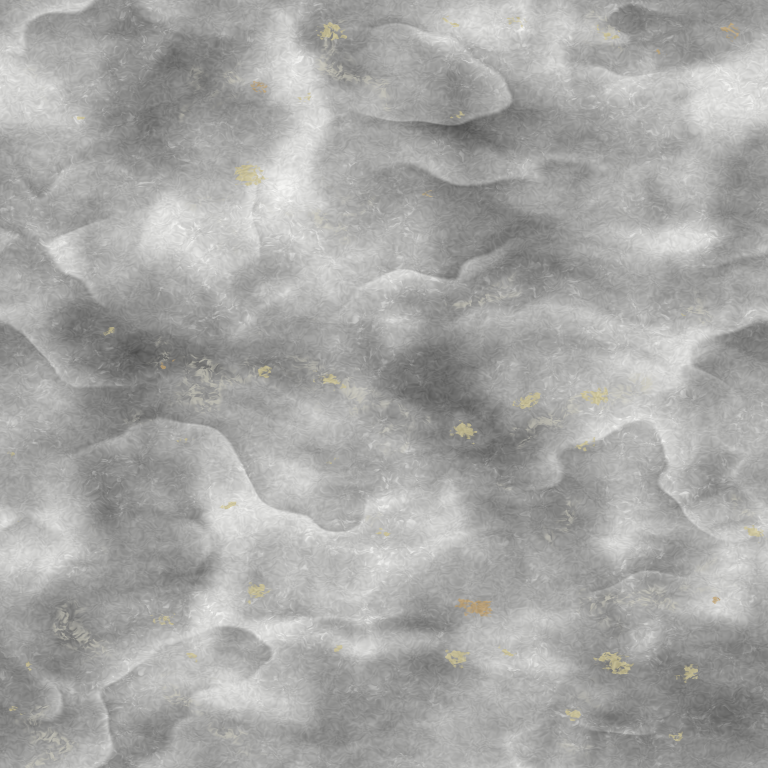
Reproduce this texture procedurally as a WebGL 2 fragment shader.

```glsl
#version 300 es
precision highp float;

uniform vec2 u_resolution;
out vec4 fragColor;

const vec3 STONE_TINT = vec3(1.0, 1.0, 0.992);
const vec3 CREAM = vec3(0.80, 0.79, 0.73);
const vec3 OCHRE = vec3(0.80, 0.76, 0.57);
const vec3 RUST = vec3(0.74, 0.60, 0.40);

// Integer hash of a lattice cell, three values in 0..1
vec3 hash3(vec2 cell, float seed) {
    uvec3 v = uvec3(ivec3(vec3(cell, seed)));
    v = v * 1664525u + 1013904223u;
    v.x += v.y * v.z; v.y += v.z * v.x; v.z += v.x * v.y;
    v ^= v >> 16u;
    v.x += v.y * v.z; v.y += v.z * v.x; v.z += v.x * v.y;
    return vec3(v >> 8u) * exp2(-24.0);
}

float cornerSlope(vec2 cell, vec2 offset, vec2 period, float seed) {
    float angle = 6.28319 * hash3(mod(cell, period), seed).x;
    return dot(vec2(cos(angle), sin(angle)), offset);
}

// Gradient noise that wraps after one unit of uv
float gradientNoise(vec2 uv, vec2 period, float seed) {
    vec2 p = uv * period;
    vec2 cell = floor(p);
    vec2 f = p - cell;
    vec2 s = f * f * f * (f * (f * 6.0 - 15.0) + 10.0);
    vec2 e = vec2(1.0, 0.0);
    float low = mix(cornerSlope(cell, f, period, seed),
                    cornerSlope(cell + e.xy, f - e.xy, period, seed), s.x);
    float high = mix(cornerSlope(cell + e.yx, f - e.yx, period, seed),
                     cornerSlope(cell + e.xx, f - e.xx, period, seed), s.x);
    return mix(low, high, s.y);
}

float fbm(vec2 uv, vec2 period, int octaves, float gain, float seed) {
    float sum = 0.0, amplitude = 1.0;
    for (int i = 0; i < octaves; i++) {
        sum += amplitude * gradientNoise(uv, period, seed + float(i));
        period *= 2.0;
        amplitude *= gain;
    }
    return sum;
}

vec2 warp(vec2 uv, vec2 period, float amount, float seed) {
    return uv + amount * vec2(fbm(uv, period, 3, 0.5, seed),
                              fbm(uv, period, 3, 0.5, seed + 10.0));
}

// Veils with one crisp rim, bright on one side and shaded on the other
float foldedVeil(vec2 uv, vec2 period, float levels, float seed) {
    float height = levels * gradientNoise(uv, period, seed) + 0.3;
    float f = fract(height);
    float rim = smoothstep(0.0, max(0.08, 1.5 * fwidth(height)), f);
    return mix(-0.07, 0.18 * exp(-4.5 * f) - 0.07 * f * f * f, rim);
}

// Thin bright line along the zero level of the noise
float vein(vec2 uv, vec2 period, float width, float seed) {
    float d = abs(gradientNoise(uv, period, seed)) / width;
    return exp(-d) * smoothstep(0.0, 0.35, gradientNoise(uv, period + 1.0, seed + 1.0));
}

// Scattered ragged flecks: x is coverage, y is a random tone
vec2 flecks(vec2 uv, float count, float density, float seed) {
    float ragged = 0.014 * fbm(uv, vec2(48.0, 66.0), 3, 0.75, seed + 1.0);
    vec2 home = floor(uv * count);
    vec2 result = vec2(0.0);
    for (int y = -1; y <= 1; y++) {
        for (int x = -1; x <= 1; x++) {
            vec2 cell = home + vec2(x, y);
            vec2 id = mod(cell, count);
            vec3 place = hash3(id, seed);
            vec3 kind = hash3(id, seed + 2.0);
            vec2 d = uv - (cell + 0.15 + 0.7 * place.xy) / count;
            d.y += 0.8 * (kind.z - 0.5) * d.x;
            float radius = mix(0.002, 0.016, pow(kind.x, 4.0));
            float shape = length(d * vec2(0.8, 1.3)) - radius + ragged;
            float cover = (1.0 - smoothstep(-0.003, 0.002, shape)) * step(place.z, density);
            if (cover > result.x) result = vec2(cover, kind.y);
        }
    }
    return result;
}

void main() {
    vec2 uv = gl_FragCoord.xy / u_resolution;
    vec2 soft = warp(uv, vec2(5.0), 0.05, 1.0);
    vec2 bent = warp(uv, vec2(4.0, 6.0), 0.09, 31.0);
    vec2 rough = warp(uv, vec2(37.0, 41.0), 0.008, 41.0);

    // Cloudy body with level streaks and mottling
    float clouds = fbm(soft, vec2(4.0, 5.0), 5, 0.52, 51.0);
    float streaks = fbm(soft, vec2(6.0, 24.0), 3, 0.7, 61.0);
    float grey = 0.612 + 0.28 * clouds + 0.06 * streaks;

    // Folds, veins and glowing spots
    float foldMask = smoothstep(-0.15, 0.3, gradientNoise(uv, vec2(4.0), 71.0));
    grey += foldMask * foldedVeil(bent, vec2(4.0, 5.0), 2.2, 73.0);
    grey += 0.13 * vein(bent, vec2(3.0, 6.0), 0.06, 81.0);
    grey += 0.25 * smoothstep(0.14, 0.65, gradientNoise(soft, vec2(9.0, 5.0), 91.0));
    grey += 0.20 * smoothstep(0.16, 0.65, gradientNoise(bent, vec2(5.0, 9.0), 93.0));
    grey = mix(grey, 0.82 + 0.4 * (grey - 0.82), smoothstep(0.75, 0.95, grey));

    // Uneven fine grain and pale dust
    float grain = fbm(rough, vec2(113.0, 149.0), 2, 1.5, 101.0);
    float dust = fbm(rough, vec2(61.0, 83.0), 3, 0.9, 105.0);
    float dustMask = smoothstep(-0.2, 0.4, fbm(uv, vec2(9.0, 12.0), 3, 0.6, 111.0));
    grey += 0.042 * grain + 0.022 * dust;
    grey += 0.08 * dustMask * smoothstep(0.2, 0.9, dust);
    vec3 colour = STONE_TINT * min(grey, 0.96);

    // Cream crusts and ochre flecks
    float crust = smoothstep(0.36, 0.66, fbm(bent, vec2(6.0, 7.0), 5, 0.6, 121.0));
    colour = mix(colour, CREAM, 0.6 * crust * smoothstep(-0.3, 0.5, dust));
    vec2 fleck = flecks(uv, 11.0, 0.36, 131.0);
    vec3 mineral = mix(OCHRE, RUST, smoothstep(0.88, 1.0, fleck.y)) + 0.05 * grain;
    colour = mix(colour, mineral, 0.75 * fleck.x * smoothstep(-0.7, 0.0, dust));

    fragColor = vec4(clamp(colour, 0.0, 1.0), 1.0);
}
```
